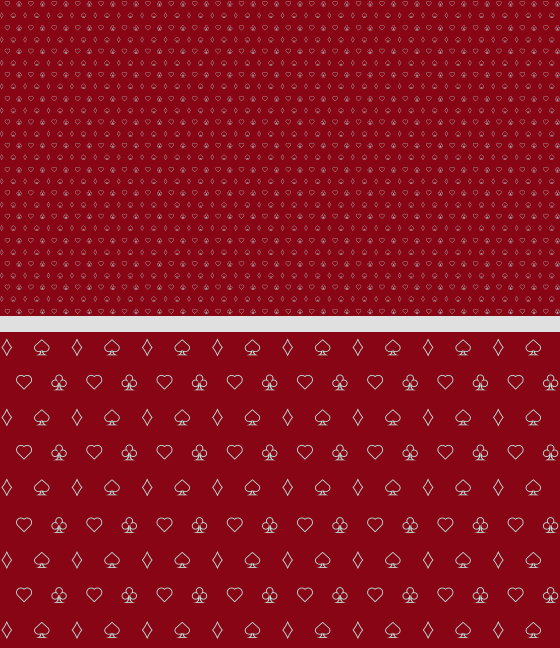
Top, the full canvas; bottom, a detail of the centre.
Write a WebGL 1 fragment shader that draws this pattern.

```glsl
precision highp float;

uniform vec2 u_resolution;

// Lozenge with slightly hollow sides, arcs of a large circle
float diamond(vec2 p) {
  p = abs(p);
  return max(14.0 - length(p - vec2(12.99, 8.92)), p.y - 3.75);
}

// Heart with its tip at the origin, about 1.2 wide and 1.1 high
float unitHeart(vec2 p) {
  p.x = abs(p.x);
  if (p.x + p.y > 1.0) return length(p - vec2(0.25, 0.75)) - sqrt(2.0) / 4.0;
  vec2 toNotch = p - vec2(0.0, 1.0);
  vec2 toSide = p - 0.5 * max(p.x + p.y, 0.0);
  return sqrt(min(dot(toNotch, toNotch), dot(toSide, toSide))) * sign(p.x - p.y);
}

float heart(vec2 p) {
  return 5.7 * unitHeart(p / 5.7 + vec2(0.0, 0.54));
}

// Foot that flares towards its flat base
float stem(vec2 p, float top) {
  float side = abs(p.x) - 0.35 - 1.4 * exp(-2.0 * (p.y + 3.4));
  return max(0.7 * side, max(p.y - top, -3.4 - p.y));
}

float spade(vec2 p) {
  float body = 5.5 * unitHeart(vec2(p.x, 1.12 * (3.5 - p.y)) / 5.5);
  return min(body, stem(p, -1.0));
}

float club(vec2 p) {
  float topLobe = length(p - vec2(0.0, 1.9)) - 1.5;
  float sideLobe = length(vec2(abs(p.x) - 1.8, p.y + 0.4)) - 1.5;
  float middle = length(p - vec2(0.0, 0.4)) - 0.8;
  return min(min(min(topLobe, sideLobe), middle), stem(p, 0.7));
}

// Signed distance to the nearest suit; y runs down from the top edge
float suits(vec2 pos) {
  // Three double rows form a band, with a slight gap between bands
  float y = mod(mod(pos.y - 30.0, 97.2), 32.0);
  bool heartRow = y < 16.0;
  float x = mod(pos.x - (heartRow ? 10.2 : 2.3) + 8.0, 32.1);
  bool firstSuit = x < 16.05;
  vec2 p = vec2(x - (firstSuit ? 8.0 : 24.0), (heartRow ? 8.3 : 24.3) - y);
  if (heartRow) return firstSuit ? heart(p) : club(p);
  return firstSuit ? diamond(p) : spade(p);
}

// Share of a sample covered by a line, also for lines finer than the sample
float lineCoverage(float d, float halfWidth, float size) {
  float r = 0.5 * size;
  return (clamp(d + halfWidth, -r, r) - clamp(d - halfWidth, -r, r)) / size;
}

void main() {
  // The canvas is 768 units wide
  float pixel = 768.0 / u_resolution.x;
  vec2 pos = vec2(gl_FragCoord.x, u_resolution.y - gl_FragCoord.y) * pixel;

  // Average a grid of samples inside each pixel
  float coverage = 0.0;
  for (int j = 0; j < 4; j++) {
    for (int i = 0; i < 4; i++) {
      vec2 offset = (vec2(float(i), float(j)) - 1.5) / 4.0;
      coverage += lineCoverage(suits(pos + offset * pixel), 0.2, pixel / 4.0) / 16.0;
    }
  }

  vec3 crimson = vec3(0.53, 0.02, 0.08);
  vec3 paleLine = vec3(0.74, 0.88, 0.85);
  gl_FragColor = vec4(mix(crimson, paleLine, coverage), 1.0);
}
```
